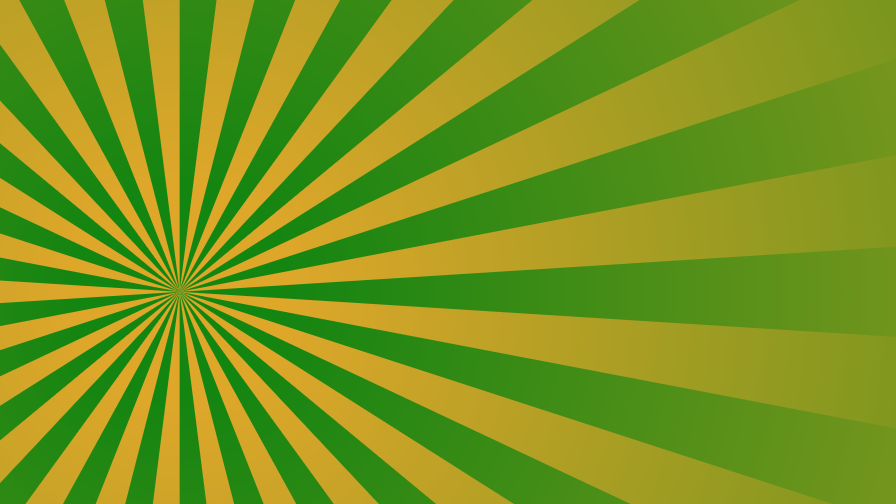
Write a Shadertoy shader that draws this background.

```glsl
const float RAY_PAIRS = 25.0;

// Share of a pixel covered by a green ray; tends to one half at the hub
float rayCoverage(vec2 p, float pixel) {
    float wave = cos(RAY_PAIRS * atan(p.y, p.x));
    float edgeDistance = wave * length(p) / RAY_PAIRS;
    return clamp(0.5 + edgeDistance / pixel, 0.0, 1.0);
}

void mainImage(out vec4 fragColor, in vec2 fragCoord) {
    // Position around the hub, in canvas heights
    vec2 hub = vec2(0.2005, 0.421) * iResolution.xy;
    vec2 p = (fragCoord - hub) / iResolution.y;

    vec3 green = vec3(0.075, 0.52, 0.065);
    vec3 orange = vec3(0.875, 0.655, 0.165);
    vec3 olive = mix(green, orange, 0.5);

    // Alternating rays
    vec3 color = mix(orange, green, rayCoverage(p, 1.0 / iResolution.y));

    // Both ray colours fade to olive with distance
    float fade = clamp((length(p) - 0.2) / 1.33, 0.0, 1.0);
    color = mix(color, olive, fade);

    fragColor = vec4(color, 1.0);
}
```
